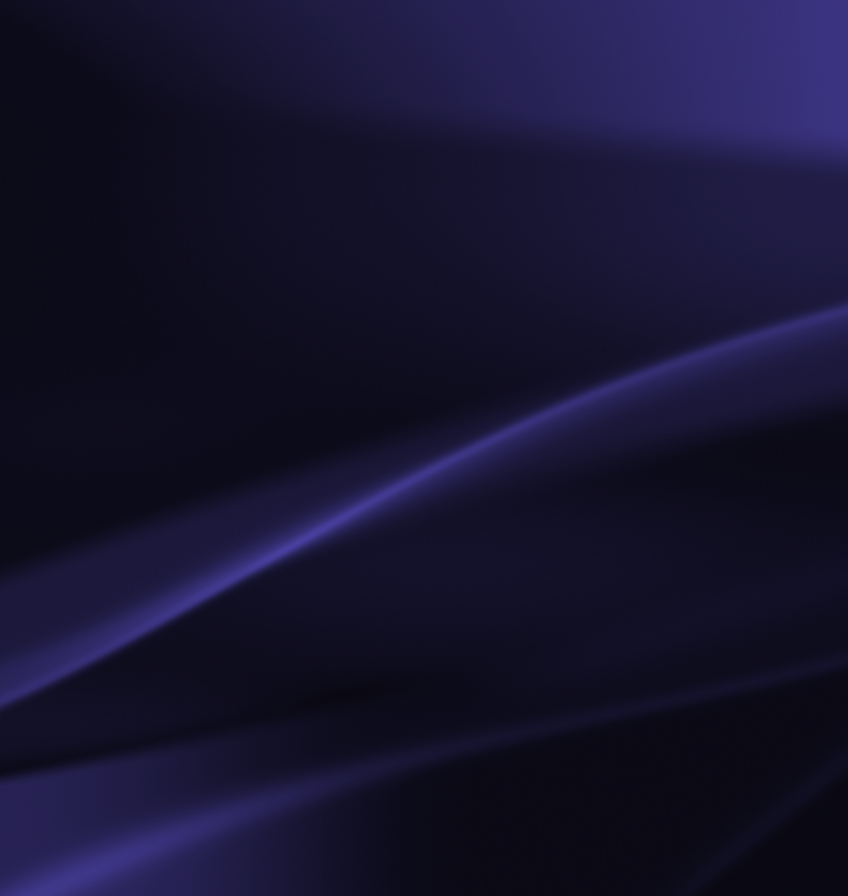
Write a Shadertoy shader that draws this background.

```glsl
// Soft mask that is 1 under an edge height
float below(float y, float edge, float soft) {
    return 1.0 - smoothstep(edge - soft, edge + soft, y);
}

// Bell-shaped falloff around zero
float bell(float d, float width) {
    float q = d / width;
    return exp(-q * q);
}

// Elliptical pool of light
float pool(vec2 p, vec2 center, vec2 radii) {
    vec2 q = (p - center) / radii;
    return exp(-dot(q, q));
}

// Bright fold with a different spread on each side
float fold(float d, float under, float over) {
    return bell(d, d < 0.0 ? under : over);
}

float cubic(float x, vec4 c) {
    return c.x + x * (c.y + x * (c.z + x * c.w));
}

float hash(vec2 p) {
    vec3 q = fract(vec3(p.xyx) * 0.1031);
    q += dot(q, q.yzx + 33.33);
    return fract((q.x + q.y) * q.z);
}

// Dark upper field with the lit sheet across the top
float upperField(vec2 p) {
    float field = 0.06
        + 0.13 * smoothstep(0.0, 0.5, p.x) * smoothstep(0.45, 0.8, p.y)
        + 0.20 * smoothstep(0.4, 1.0, p.x) * smoothstep(0.45, 0.75, p.y)
        + 0.04 * pool(p, vec2(0.1, 0.52), vec2(0.2, 0.07));
    float reach = p.x - 1.8 * (1.0 - p.y) * (1.0 - p.x);
    float sheet = max(0.07, 0.10 + 0.71 * reach);
    return mix(sheet, field, below(p.y, 0.893 - 0.068 * p.x, 0.032));
}

// Dim field under the ribbon
float lowerField(vec2 p) {
    float streak = bell(p.y - 0.05 - 0.31 * p.x, 0.03) * smoothstep(0.5, 0.75, p.x);
    return 0.09 + 0.05 * streak
        + 0.11 * pool(p, vec2(0.53, 0.37), vec2(0.32, 0.08))
        + 0.08 * pool(p, vec2(0.03, 0.19), vec2(0.28, 0.05))
        - 0.05 * pool(p, vec2(0.98, 0.49), vec2(0.25, 0.05))
        - 0.04 * pool(p, vec2(0.43, 0.225), vec2(0.15, 0.025));
}

// Long ribbon: translucent body and a glowing crease
float addRibbon(float light, vec2 p) {
    float top = cubic(p.x, vec4(0.355, 0.35, -0.045, 0.0));
    float crease = cubic(p.x, vec4(0.216, 0.408, 0.517, -0.767)) + 0.28 * pow(p.x, 4.0);
    float hem = cubic(p.x, vec4(0.26, 0.37, -0.075, 0.0));
    float d = p.y - crease;
    float leftSide = 1.0 - smoothstep(0.2, 0.55, p.x);
    float rightSide = smoothstep(0.25, 0.6, p.x);

    float body = 0.26 + 0.05 * leftSide + 0.05 * smoothstep(0.6, 1.0, p.x);
    body += 0.12 * leftSide * bell(d - 0.035 + 0.1 * p.x, 0.016);
    light = mix(light, body, below(p.y, top, 0.022));

    float hemSoftness = mix(0.008, 0.028, smoothstep(0.2, 0.6, p.x));
    light = mix(light, lowerField(p), below(p.y, min(crease, hem), hemSoftness));

    float glow = 0.27 + 0.15 * bell(p.x - 0.38, 0.25);
    light += glow * fold(d, mix(0.009, 0.028, rightSide), mix(0.028, 0.010, rightSide));
    return light + 0.24 * bell(d, 0.007) * (0.55 + 0.45 * bell(p.x - 0.36, 0.3));
}

// Lit sheet and curved fold in the lower left, fading rightwards
float addLowerFolds(float light, vec2 p) {
    float edge = cubic(p.x, vec4(0.13, 0.17, 0.08, 0.0));
    float fade = 1.0 - smoothstep(0.35, 0.6, p.x);
    float sheet = mix(0.48, 0.09, smoothstep(0.0, 0.45, p.x));
    light -= 0.06 * fade * bell(p.y - edge - 0.006, 0.016);
    light = mix(light, sheet, fade * below(p.y, edge, mix(0.010, 0.03, p.x)));

    float crest = cubic(p.x, vec4(-0.018, 0.516, -0.438, 0.204));
    float base = mix(0.55, 0.04, smoothstep(0.1, 0.55, p.x));
    light = mix(light, base, below(p.y, crest, 0.016));
    float spread = mix(0.026, 0.010, smoothstep(0.0, 0.8, p.x));
    light += mix(0.36, 0.13, smoothstep(0.0, 0.7, p.x)) * bell(p.y - crest, spread);

    // Faint diagonal fold in the corner
    float corner = 0.77 * (p.x - 0.805);
    light = mix(light, 0.025, below(p.y, corner, 0.02));
    return light + 0.09 * fold(p.y - corner, 0.012, 0.025) * smoothstep(0.7, 0.85, p.x);
}

void mainImage(out vec4 fragColor, in vec2 fragCoord) {
    vec2 p = fragCoord / iResolution.xy;
    float light = addLowerFolds(addRibbon(upperField(p), p), p);

    vec3 shadow = vec3(0.030, 0.028, 0.060);
    vec3 violet = vec3(0.250, 0.215, 0.550);
    vec3 color = shadow + violet * clamp(light, 0.0, 1.1);

    // Fine grain hides banding in the dark gradients
    color += (hash(floor(p * 512.0)) - 0.5) / 255.0;
    fragColor = vec4(color, 1.0);
}
```
